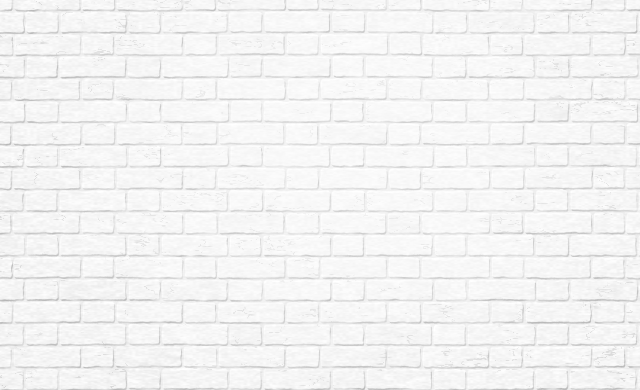
Reproduce this texture procedurally as a WebGL 2 fragment shader.

```glsl
#version 300 es
precision highp float;
uniform vec2 u_resolution;
out vec4 outColor;

// Layout: COURSE is in canvas heights, the other lengths are in courses
const float COURSE = 0.0572;
const float PERIOD = 4.58;
const float LONG_BRICK = 3.06;
const float EVEN_START = 2.62;
const float ODD_START = 0.57;
const float JOINT_HALF = 0.06;
const float CORNER = 0.1;
const float EDGE_SOFTNESS = 0.035;
const float JOINT_JITTER = 0.1;
const float EDGE_WOBBLE = 0.09;
const vec2 LIGHT_STEP = vec2(-0.04, 0.075);

// Tones
const vec3 PAINT = vec3(0.978);
const vec3 MORTAR = vec3(0.949);
const float SHADOW = 0.115;
const float HIGHLIGHT = 0.016;
const float STREAKS = 0.045;
const float GRAIN = 0.035;
const float CRACKS = 0.1;
const float STAINS = 0.025;
const float VIGNETTE = 0.016;
const vec2 BRIGHT_CENTER = vec2(0.54, 0.62);

float hash(vec2 p) {
  vec3 a = fract(vec3(p.xyx) * 0.1031);
  a += dot(a, a.yzx + 33.33);
  return fract((a.x + a.y) * a.z);
}

float noise(vec2 p) {
  vec2 i = floor(p), f = fract(p);
  f = f * f * (3.0 - 2.0 * f);
  float low = mix(hash(i), hash(i + vec2(1, 0)), f.x);
  float high = mix(hash(i + vec2(0, 1)), hash(i + vec2(1, 1)), f.x);
  return mix(low, high, f.y);
}

float fbm(vec2 p) {
  float sum = 0.0, weight = 0.5;
  for (int i = 0; i < 4; i++) {
    sum += weight * noise(p);
    p = p * 2.03 + 17.1;
    weight *= 0.5;
  }
  return sum;
}

float roundedBox(vec2 p, vec2 halfSize, float radius) {
  vec2 d = abs(p) - halfSize + radius;
  return length(max(d, 0.0)) + min(max(d.x, d.y), 0.0) - radius;
}

// Alternating long and short bricks; x is the distance, yz identify the brick
vec3 brick(vec2 q) {
  q.y += 0.05 * (noise(q * vec2(0.45, 0.2) + 40.0) - 0.5);
  float row = floor(q.y);
  float start = mod(row, 2.0) < 0.5 ? EVEN_START : ODD_START;
  float u = q.x - start + JOINT_JITTER * (noise(vec2(q.x * 0.6 + 9.0, row * 7.0 + 50.0)) - 0.5);
  float cell = floor(u / PERIOD);
  float x = u - cell * PERIOD;
  bool isLong = x < LONG_BRICK;
  float left = isLong ? 0.0 : LONG_BRICK;
  float right = isLong ? LONG_BRICK : PERIOD;
  vec2 center = vec2(0.5 * (left + right), row + 0.5);
  vec2 halfSize = vec2(0.5 * (right - left), 0.5) - JOINT_HALF;
  float d = roundedBox(vec2(x, q.y) - center, halfSize, CORNER);
  d += EDGE_WOBBLE * (fbm(q * 3.5 + 80.0) - 0.47);
  return vec3(d, 2.0 * cell + (isLong ? 0.0 : 1.0) + 60.0, row + 30.0);
}

float relief(float d, float softness) {
  return 1.0 - smoothstep(-softness, softness, d);
}

void main() {
  vec2 uv = gl_FragCoord.xy / u_resolution;
  vec2 q = gl_FragCoord.xy / (u_resolution.y * COURSE);
  float softness = max(EDGE_SOFTNESS, 0.65 / (u_resolution.y * COURSE));

  // Raised bricks lit from the upper left
  vec3 here = brick(q);
  float face = relief(here.x, softness);
  float towardLight = relief(brick(q + LIGHT_STEP).x, softness);
  float slope = face - towardLight;
  float rim = smoothstep(0.1, 0.75, length((uv - BRIGHT_CENTER) * vec2(1.15, 0.85)));

  vec3 color = mix(MORTAR, PAINT, face);
  float wear = mix(0.3, 1.7, noise(q * vec2(2.1, 2.7) + 11.0)) * mix(0.8, 1.15, rim);
  color -= SHADOW * wear * max(-slope, 0.0);
  color += HIGHLIGHT * max(slope, 0.0);

  // Brushed paint, hairline cracks and faintly stained bricks
  float brickTone = hash(here.yz);
  float streak = fbm(q * vec2(2.2, 9.0) + brickTone * 30.0) - 0.47;
  float grain = noise(q * vec2(7.0, 15.0) + 5.0) - 0.5;
  float vein = abs(fbm(q * vec2(0.8, 3.2) + brickTone * 50.0) - 0.47);
  float crackMask = smoothstep(0.5, 0.78, noise(q * vec2(1.1, 2.0) + 70.0));
  float crack = (1.0 - smoothstep(0.004, 0.022, vein)) * crackMask;
  float stain = smoothstep(0.75, 1.0, brickTone) * smoothstep(0.42, 0.72, fbm(q * vec2(1.5, 5.0) + 25.0));
  color += (STREAKS * streak + GRAIN * grain) * mix(0.6, 1.3, rim);
  color -= face * (CRACKS * crack + STAINS * stain) * mix(0.45, 1.0, rim);
  color -= 0.004 * brickTone * face;

  // Even light fading toward the borders
  color -= VIGNETTE * rim;
  outColor = vec4(clamp(color, 0.0, 1.0), 1.0);
}
```
